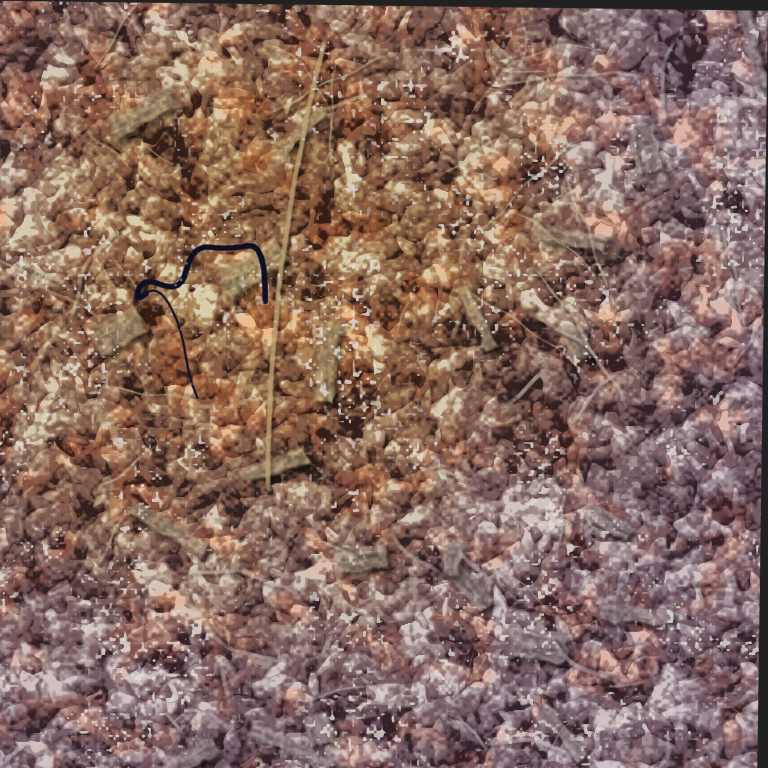
Reproduce this texture procedurally as a Shadertoy shader.

```glsl
// Matted plant fibre and wood shavings under a microscope, with one dark curled thread.
#define COARSE_FLAKES 21.0
#define FINE_FLAKES 54.0
#define GRAIN 185.0
#define CHIP_COUNT 22
#define FIBRE_COUNT 60
#define BASE_TONE 0.57
#define WARM_CENTRE vec2(0.33, 0.65)
#define LIGHT_DIR vec2(-0.5, 0.86)

float hash(vec2 p) {
  return fract(sin(dot(p, vec2(127.1, 311.7))) * 43758.5453);
}

vec2 hash2(vec2 p) { return vec2(hash(p), hash(p + 17.3)); }

float noise(vec2 p) {
  vec2 i = floor(p), f = fract(p);
  f = f * f * (3.0 - 2.0 * f);
  return mix(mix(hash(i), hash(i + vec2(1, 0)), f.x),
             mix(hash(i + vec2(0, 1)), hash(i + vec2(1, 1)), f.x), f.y);
}

float fbm(vec2 p) {
  return 0.55 * noise(p) + 0.3 * noise(p * 2.1 + 5.2) + 0.15 * noise(p * 4.3 + 9.7);
}

mat2 turn(float a) { return mat2(cos(a), -sin(a), sin(a), cos(a)); }

float inside(float d, float blur) { return 1.0 - smoothstep(-blur, blur, d); }

// Overlapping long flakes, lit from above, dark in the gaps
float flakes(vec2 p, float seed) {
  vec2 cell = floor(p);
  float top = -9.0, tone = 0.0, total = 0.0;
  for (int j = -1; j <= 1; j++)
  for (int i = -1; i <= 1; i++) {
    vec2 c = cell + vec2(i, j), id = c + seed, rnd = hash2(id);
    vec2 offset = p - c - rnd;
    vec2 size = mix(vec2(0.6, 0.2), vec2(1.1, 0.42), hash2(id + 41.0));
    vec2 q = turn(6.283 * hash(id + 73.0)) * offset;
    float height = 1.0 - length(q / size) + 0.6 * rnd.y;
    float weight = exp(13.0 * height);
    tone += weight * (hash(id + 97.0) + 0.5 * dot(offset, LIGHT_DIR));
    total += weight;
    top = max(top, height);
  }
  return tone / total - 0.3 * (1.0 - smoothstep(-0.1, 0.4, top));
}

vec3 ramp(float t, vec3 dark, vec3 middle, vec3 light, vec3 bright) {
  vec3 c = mix(dark, middle, smoothstep(-0.16, 0.40, t));
  c = mix(c, light, smoothstep(0.42, 0.70, t));
  return mix(c, bright, smoothstep(0.72, 1.0, t));
}

// Flat shavings with a cast shadow
vec3 addChips(vec3 col, vec2 p, float warmth) {
  vec2 ragged = p + 0.006 * (vec2(noise(p * 80.0), noise(p * 80.0 + 31.0)) - 0.5);
  float speckle = 0.62 + 0.42 * noise(p * 210.0);
  vec3 pale = mix(vec3(0.60, 0.53, 0.56), vec3(0.70, 0.60, 0.43), warmth);
  for (int i = 0; i < CHIP_COUNT; i++) {
    vec2 id = vec2(i, 3.7), rnd = hash2(id + 8.0);
    vec2 size = mix(vec2(0.02, 0.008), vec2(0.065, 0.019), rnd);
    mat2 r = turn(6.283 * hash(id + 2.0));
    vec2 q = r * (ragged - hash2(id));
    vec2 edge = abs(q) - size, shade = abs(q - r * vec2(0.006, -0.007)) - size;
    col *= 1.0 - 0.5 * inside(max(shade.x, shade.y), 0.007);
    float streak = 0.38 * noise(q * vec2(35.0, 260.0) + rnd * 50.0);
    col = mix(col, pale * (speckle + streak), 0.75 * inside(max(edge.x, edge.y), 0.003));
  }
  return col;
}

// Thin bent fibres and one long stalk
vec3 addFibres(vec3 col, vec2 p, float warmth) {
  vec3 pale = mix(vec3(0.71, 0.64, 0.69), vec3(0.78, 0.69, 0.51), warmth);
  float wear = 0.3 + 0.5 * noise(p * 75.0);
  for (int i = 0; i < FIBRE_COUNT; i++) {
    vec2 id = vec2(i, 51.3), rnd = hash2(id + 4.0);
    vec2 q = turn(6.283 * hash(id + 6.0)) * (p - hash2(id));
    q.y += (rnd.x - 0.5) * 8.0 * q.x * q.x + 0.002 * sin(q.x * 80.0 + rnd.y * 6.0);
    float reach = inside(abs(q.x) - mix(0.015, 0.10, rnd.y * rnd.y), 0.012);
    float width = mix(0.0006, 0.0028, rnd.x * rnd.x);
    col *= 1.0 - 0.25 * reach * inside(abs(q.y + 0.004) - width, 0.003);
    col = mix(col, pale, wear * reach * inside(abs(q.y) - width, 0.0014));
  }
  float t = (p.y - 0.368) / 0.58, across = p.x - 0.349 - 0.074 * t * t;
  float span = inside(abs(t - 0.5) - 0.5, 0.01);
  col *= 1.0 - 0.25 * span * inside(abs(across - 0.005) - 0.002, 0.003);
  return mix(col, vec3(0.74, 0.63, 0.45), 0.8 * span * inside(abs(across) - 0.003, 0.0016));
}

// Smooth curve through control points, thin at its tail
const vec2 THREAD[11] = vec2[11](vec2(0.267, 0.46), vec2(0.247, 0.505), vec2(0.235, 0.58),
  vec2(0.204, 0.63), vec2(0.175, 0.605), vec2(0.185, 0.64), vec2(0.236, 0.618),
  vec2(0.25, 0.68), vec2(0.295, 0.675), vec2(0.348, 0.685), vec2(0.343, 0.53));

float threadDistance(vec2 p) {
  float d = 1.0;
  for (int i = 1; i < 10; i++) {
    vec2 b = THREAD[i], a = 0.5 * (THREAD[i - 1] + b), c = 0.5 * (b + THREAD[i + 1]), last = a;
    for (int k = 1; k <= 6; k++) {
      float t = float(k) / 6.0;
      vec2 next = mix(mix(a, b, t), mix(b, c, t), t), s = next - last, q = p - last;
      q -= s * clamp(dot(q, s) / dot(s, s), 0.0, 1.0);
      d = min(d, length(q) - (i < 4 ? 0.0014 : 0.0036));
      last = next;
    }
  }
  return d;
}

void mainImage(out vec4 fragColor, in vec2 fragCoord) {
  vec2 p = fragCoord / iResolution.xy;
  vec2 warp = 0.014 * (vec2(fbm(p * 26.0), fbm(p * 26.0 + 60.0)) - 0.5), w = p + warp;

  // Matted ground with narrow crevices
  float tone = BASE_TONE + 0.50 * (flakes(w * COARSE_FLAKES, 1.0) - 0.5)
    + 0.55 * (flakes(w * FINE_FLAKES, 7.0) - 0.5)
    + 0.55 * (noise(p * GRAIN) - 0.5) + 0.30 * (fbm(p * 9.0) - 0.5);
  tone -= 0.4 * smoothstep(0.66, 0.82, fbm(w * 30.0 + 23.0));

  // Golden light fading to mauve
  float warmth = inside(length(p - WARM_CENTRE) + 0.2 * fbm(p * 6.0) - 0.5, 0.3);
  vec3 warm = ramp(tone, vec3(0.20, 0.12, 0.09), vec3(0.53, 0.36, 0.25),
                   vec3(0.67, 0.53, 0.36), vec3(0.85, 0.80, 0.66));
  vec3 cool = ramp(tone, vec3(0.20, 0.13, 0.17), vec3(0.46, 0.36, 0.41),
                   vec3(0.61, 0.54, 0.58), vec3(0.81, 0.76, 0.78));
  float rust = smoothstep(0.45, 0.75, fbm(w * 24.0 + 80.0));
  vec3 col = mix(cool, warm, warmth) * mix(vec3(1.0), vec3(1.08, 0.92, 0.83), rust);
  col = addFibres(addChips(col, p, warmth), p + 0.2 * warp, warmth);

  // Wet glints in clusters
  float cluster = smoothstep(0.4, 0.7, fbm(p * 17.0 + 44.0));
  float fleck = noise(p * 215.0 + 12.0) * (0.6 + 0.4 * noise(p * 90.0 + 3.0));
  float glint = smoothstep(0.6, 0.82, fleck + 0.1 * cluster) * (0.25 + 0.75 * cluster);
  col = mix(col, vec3(0.88, 0.86, 0.83), 0.85 * glint);

  // Thread with a bluish sheen, then the tilted dark frame
  float sheen = smoothstep(0.75, 0.95, noise(p * 140.0));
  vec3 ink = mix(vec3(0.05, 0.06, 0.14), vec3(0.35, 0.38, 0.52), sheen);
  col = mix(col, ink, inside(threadDistance(p + 0.15 * warp), 0.0012));
  float frame = max(p.y - 0.999 + 0.013 * p.x, p.x - 0.986 - 0.014 * p.y);
  fragColor = vec4(mix(vec3(0.13), col, inside(frame, 0.001)), 1.0);
}
```
